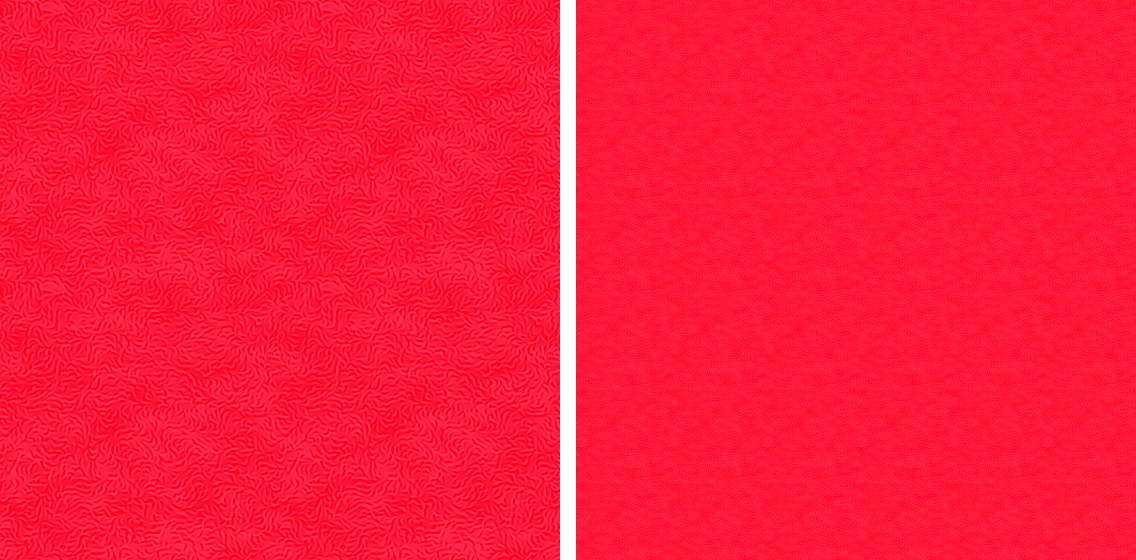
Left: one tile. Right: repeated 3 by 3.
This texture is drawn by a WebGL 1 fragment shader. Its source:

```glsl
precision highp float;
// Red fleece of short, curling strokes in two soft tones, tiling seamlessly.
// Wave packets scattered on a wrapping grid add up to the strokes; gradient
// noise bends their direction and gathers the dark ones into wide patches.

uniform vec2 u_resolution;

const float TAU = 6.2831853;
const vec3 DARK_RED = vec3(1.0, 0.0, 0.115);
const vec3 LIGHT_RED = vec3(1.0, 0.18, 0.322);
const float REPEATS = 2.0;                // tiles across the canvas
const float GRID = 40.0;                  // packets across a tile
const float WAVES_PER_CELL = 1.4;         // stroke fineness
const float PACKET_DEVIATION = 0.47;      // scales the packet sum to unit spread
const float BASE_ANGLE = 0.25;            // mean stroke direction, radians
const float ANGLE_SWING = 4.2;            // slow bending of the strokes
const float ANGLE_JITTER = 1.7;           // disorder between neighbours
const vec2 BEND_CELLS = vec2(8.0, 9.0);
const vec2 PATCH_CELLS = vec2(4.0, 8.0);  // wide, low patches
const vec2 TUFT_CELLS = vec2(9.0, 17.0);
const float PATCH_STRENGTH = 0.75;
const float TUFT_STRENGTH = 0.85;
const float TONE_LOW = -1.7;              // level that turns fully dark
const float TONE_HIGH = 1.55;             // level that turns fully light

vec2 hash2(vec2 p) {
  vec3 q = fract(p.xyx * vec3(0.1031, 0.1030, 0.0973));
  q += dot(q, q.yzx + 33.33);
  return fract((q.xx + q.yz) * q.zy);
}

// Gradient at a lattice corner, wrapped to the period, dotted with the offset.
float cornerSlope(vec2 corner, vec2 offset, vec2 period, float seed) {
  float angle = TAU * hash2(mod(corner, period) + seed).x;
  return dot(vec2(cos(angle), sin(angle)), offset);
}

float gradientNoise(vec2 tile, vec2 period, float seed) {
  vec2 p = tile * period;
  vec2 i = floor(p);
  vec2 f = p - i;
  vec2 u = f * f * f * (f * (f * 6.0 - 15.0) + 10.0);
  vec2 e = vec2(1.0, 0.0);
  float bottom = mix(cornerSlope(i, f, period, seed),
                     cornerSlope(i + e.xy, f - e.xy, period, seed), u.x);
  float top = mix(cornerSlope(i + e.yx, f - e.yx, period, seed),
                  cornerSlope(i + e.xx, f - e.xx, period, seed), u.x);
  return mix(bottom, top, u.y);
}

// Sum of compact wave packets whose crests run along the given angle.
float strokes(vec2 tile, float angle) {
  vec2 p = tile * GRID;
  vec2 home = floor(p);
  float sum = 0.0;
  for (int y = -1; y <= 1; y++) {
    for (int x = -1; x <= 1; x++) {
      vec2 cell = home + vec2(float(x), float(y));
      vec2 wrapped = mod(cell, GRID);
      vec2 offset = p - cell - hash2(wrapped + 11.0);
      vec2 variation = hash2(wrapped + 157.0);
      float turn = angle + ANGLE_JITTER * (variation.x - 0.5);
      vec2 across = vec2(-sin(turn), cos(turn));
      float falloff = max(0.0, 1.0 - dot(offset, offset));
      float phase = WAVES_PER_CELL * dot(offset, across) + variation.y;
      sum += falloff * falloff * falloff * cos(TAU * phase);
    }
  }
  return sum / PACKET_DEVIATION;
}

void main() {
  vec2 tile = fract(gl_FragCoord.xy / u_resolution * REPEATS);

  // Slow fields: stroke direction and local share of light strokes.
  float angle = BASE_ANGLE + ANGLE_SWING * gradientNoise(tile, BEND_CELLS, 211.0);
  float density = PATCH_STRENGTH * gradientNoise(tile, PATCH_CELLS, 307.0)
                + TUFT_STRENGTH * gradientNoise(tile, TUFT_CELLS, 401.0);

  // Soft two-tone shading.
  float tone = smoothstep(TONE_LOW, TONE_HIGH, strokes(tile, angle) + density);
  gl_FragColor = vec4(mix(DARK_RED, LIGHT_RED, tone), 1.0);
}
```
